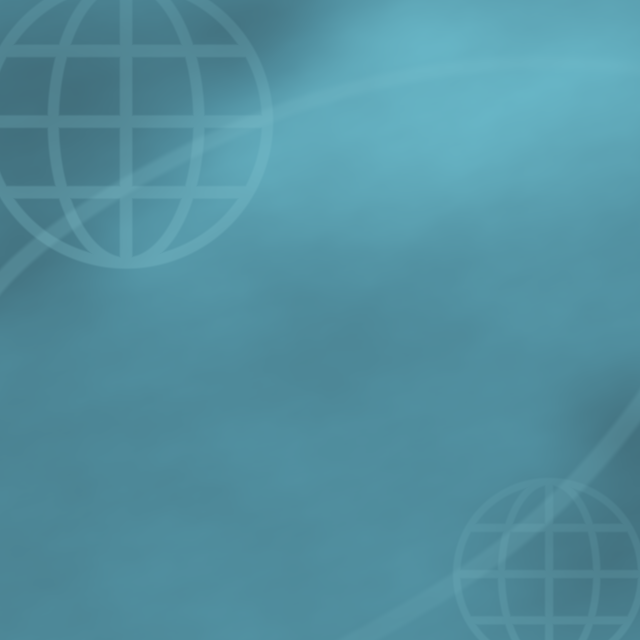
A Shadertoy shader for this background:

```glsl
#define BASE_LEVEL 0.49
#define GLOBE_RADIUS 0.221
#define LINE_HALF 0.0098
#define BIG_GLOBE vec2(0.197, 0.810)
#define SMALL_GLOBE vec2(0.858, 0.103)
#define SMALL_SCALE 0.654
#define DARK_TEAL vec3(0.245, 0.41, 0.46)
#define MID_TEAL vec3(0.315, 0.56, 0.625)
#define LIGHT_TEAL vec3(0.42, 0.735, 0.80)
#define LINE_COLOR vec3(0.55, 0.80, 0.84)
#define MIST 0.13
#define STREAKS 0.05

vec2 hashGradient(vec2 cell) {
    float angle = 6.2832 * fract(sin(dot(cell, vec2(127.1, 311.7))) * 43758.5);
    return vec2(cos(angle), sin(angle));
}

float gradientNoise(vec2 p) {
    vec2 i = floor(p), f = fract(p);
    vec2 u = f * f * f * (f * (f * 6.0 - 15.0) + 10.0);
    vec2 e = vec2(0.0, 1.0);
    float low = mix(dot(hashGradient(i), f),
                    dot(hashGradient(i + e.yx), f - e.yx), u.x);
    float high = mix(dot(hashGradient(i + e), f - e),
                     dot(hashGradient(i + 1.0), f - 1.0), u.x);
    return mix(low, high, u.y);
}

float fbm(vec2 p) {
    float sum = 0.0, weight = 0.5;
    for (int octave = 0; octave < 4; octave++) {
        sum += weight * gradientNoise(p);
        p = mat2(1.6, 1.2, -1.2, 1.6) * p + 3.7;
        weight *= 0.5;
    }
    return sum;
}

// Soft elliptical patch of light, tilted by an angle
float glow(vec2 p, vec2 center, vec2 radii, float tilt) {
    float c = cos(tilt), s = sin(tilt);
    vec2 q = mat2(c, -s, s, c) * (p - center) / radii;
    return exp(-dot(q, q));
}

float lightLevel(vec2 p) {
    float level = BASE_LEVEL;
    // Bright sweep at the upper right
    level += 0.36 * glow(p, vec2(0.76, 0.83), vec2(0.32, 0.12), 0.1);
    level += 0.24 * glow(p, vec2(0.63, 0.95), vec2(0.17, 0.08), 0.3);
    level += 0.22 * glow(p, vec2(0.40, 0.76), vec2(0.13, 0.09), 0.5);
    level += 0.20 * glow(p, vec2(0.95, 0.96), vec2(0.22, 0.13), 0.0);
    level += 0.15 * glow(p, vec2(0.62, 0.69), vec2(0.34, 0.10), 0.1);
    level += 0.09 * glow(p, vec2(0.24, 0.60), vec2(0.10, 0.09), 0.0);
    level += 0.06 * glow(p, vec2(0.86, 0.50), vec2(0.14, 0.16), 0.0);
    // Shadows at the left and the lower right
    level -= 0.42 * glow(p, vec2(0.05, 0.83), vec2(0.24, 0.19), 0.6);
    level -= 0.30 * glow(p, vec2(0.39, 0.97), vec2(0.13, 0.09), 0.6);
    level -= 0.20 * glow(p, vec2(0.00, 0.57), vec2(0.15, 0.07), 0.4);
    level -= 0.13 * glow(p, vec2(0.00, 0.25), vec2(0.28, 0.30), 0.0);
    level -= 0.09 * glow(p, vec2(0.57, 0.45), vec2(0.18, 0.08), 0.3);
    level -= 0.30 * glow(p, vec2(1.00, 0.32), vec2(0.10, 0.12), 0.8);
    level -= 0.32 * glow(p, vec2(0.96, 0.12), vec2(0.17, 0.14), 0.5);
    // Drifting mist and finer slanted streaks
    vec2 slanted = mat2(0.94, -0.34, 0.34, 0.94) * p;
    level += MIST * fbm(p * vec2(5.0, 6.0) + 1.3);
    return level + STREAKS * fbm(slanted * vec2(9.0, 24.0));
}

// Coverage of a line from the distance to its middle
float stroke(float d, float halfWidth, float blur) {
    return 1.0 - smoothstep(halfWidth - blur, halfWidth + blur, abs(d));
}

float ellipseDistance(vec2 p, vec2 radii) {
    float k = length(p / radii);
    return k * (k - 1.0) / max(length(p / (radii * radii)), 0.0001);
}

// Ring, meridians and three parallels
float globe(vec2 p, float blur) {
    float fromRim = length(p) - GLOBE_RADIUS;
    float inside = 1.0 - smoothstep(-blur, blur, fromRim);
    float meridian = ellipseDistance(p, vec2(0.515, 1.0) * GLOBE_RADIUS);
    float spacing = 0.5 * GLOBE_RADIUS;
    float parallel = p.y - spacing * clamp(round(p.y / spacing), -1.0, 1.0);
    float grid = max(stroke(p.x, LINE_HALF, blur), stroke(parallel, LINE_HALF, blur));
    grid = max(grid, stroke(meridian, LINE_HALF * 0.9, blur));
    return max(grid * inside, stroke(fromRim, LINE_HALF * 0.9, blur));
}

// Ribbon along a height curve, given its offset and slope
float ribbon(float offset, float slope, float halfWidth, float blur) {
    return stroke(offset / sqrt(1.0 + slope * slope), halfWidth, blur);
}

void mainImage(out vec4 fragColor, in vec2 fragCoord) {
    vec2 p = fragCoord / iResolution.xy;
    float blur = 0.001 + 0.8 / iResolution.y;

    // Background ramp
    float level = clamp(lightLevel(p), 0.0, 1.0);
    vec3 color = mix(DARK_TEAL, MID_TEAL, min(level * 2.0, 1.0));
    color = mix(color, LIGHT_TEAL, max(level * 2.0 - 1.0, 0.0));

    // Upper and lower ribbons
    float x = p.x - 0.85, dip = 0.018 * exp(-20.0 * p.x);
    float upper = ribbon(p.y - 0.902 + 0.45 * x * x + dip, -0.9 * x + 20.0 * dip,
                         mix(0.013, 0.009, p.x), blur + mix(0.002, 0.007, p.x));
    color = mix(color, LINE_COLOR, upper * mix(0.20, 0.08, p.x));
    x = p.x - 0.56;
    float lower = ribbon(p.y - 0.56 * x - 1.4 * x * x * x, 0.56 + 4.2 * x * x, 0.015, blur + 0.003);
    color = mix(color, LINE_COLOR, lower * mix(0.09, 0.16, smoothstep(0.0, 0.2, p.y)));

    // Globes, fainter toward their tops
    vec2 big = p - BIG_GLOBE, small = (p - SMALL_GLOBE) / SMALL_SCALE;
    color = mix(color, LINE_COLOR, (0.20 - 0.25 * big.y) * globe(big, blur));
    color = mix(color, LINE_COLOR, (0.14 - 0.15 * small.y) * globe(small, blur / SMALL_SCALE));
    fragColor = vec4(color, 1.0);
}
```
